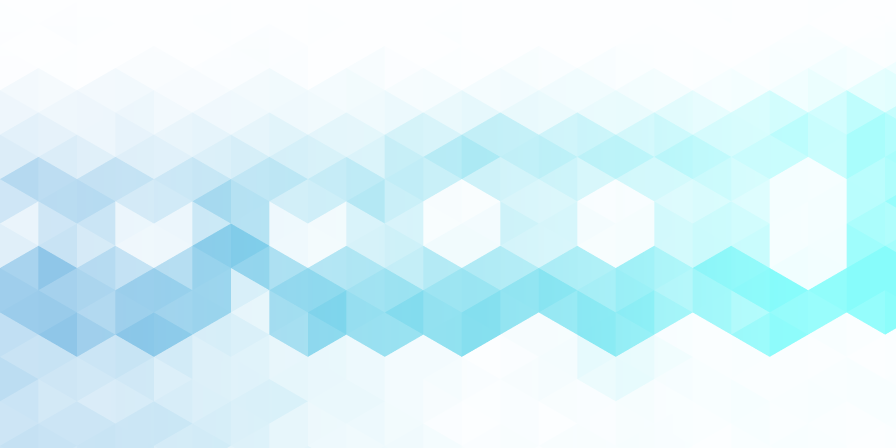
This background is drawn by a Shadertoy shader. Its source:

```glsl
// Pale triangle mosaic: two tinted bands cross a white field, blue to aqua.
// A skewed lattice finds each triangle; a smooth tint field is sampled once
// at its middle, varied by hashes, with hexagonal pockets left light.

const vec2 CELL = vec2(0.0859, 0.0992);   // column width, triangle side
const float LATTICE_SHIFT = 0.005;
const vec3 PAPER = vec3(0.992, 0.996, 1.0);
const vec3 BLUE  = vec3(0.53, 0.76, 0.905);
const vec3 SKY   = vec3(0.47, 0.86, 0.93);
const vec3 AQUA  = vec3(0.53, 0.99, 0.985);
const float LOWER_TINT = 0.50;
const float UPPER_TINT = 0.27;
const float LINK_TINT = 0.36;
const float POCKET_LIGHT = 0.78;
const float FACET_CONTRAST = 0.34;
const float ASPECT = 2.0;
const int POCKETS = 6;
const int AA = 3;

float hash(vec2 p) {
    vec3 q = fract(vec3(p.xyx) * 0.1031);
    q += dot(q, q.yzx + 33.33);
    return fract((q.x + q.y) * q.z);
}

float bump(float x, float center, float width) {
    float d = (x - center) / width;
    return exp(-d * d);
}

// Distance in lattice units; 1 is the hexagon around a vertex
float hexDistance(vec2 d) {
    d = abs(d);
    return max(d.x, d.y + 0.5 * d.x);
}

// Zigzag lower border of the strong band
float lowerEdge(float x) {
    float wave = 0.45 * cos(1.5708 * (x - 14.0)) * smoothstep(12.0, 14.0, x);
    return 2.3 + wave + 1.6 * bump(x, 6.2, 0.75)
         + 0.7 * bump(x, 0.0, 0.8) + 0.8 * bump(x, 23.5, 1.0);
}

// Light hexagons between the bands
float pockets(vec2 p) {
    float light = 0.0;
    for (int i = 0; i < POCKETS; i++) {
        float k = float(i);
        float last = step(4.5, k);
        vec2 center = vec2(4.0 * k + last, mix(4.7, 5.0, step(2.5, k)));
        vec2 d = (p - center) / vec2(1.0, 1.0 + 0.45 * last);
        light = max(light, 1.0 - smoothstep(0.85, 1.1, hexDistance(d)));
    }
    return light;
}

// Amount of tint at a lattice position
float tintField(vec2 p) {
    float edge = lowerEdge(p.x);
    float top = 3.75 + 1.1 * bump(p.x, 6.1, 1.0) + 0.4 * bump(p.x, 1.0, 0.9)
              + 0.3 * bump(p.x, 19.0, 0.9);
    float lower = 1.0 - smoothstep(top - 0.3, top + 0.9, p.y);

    float ridge = 5.65 + smoothstep(8.5, 12.0, p.x)
                + 0.5 * smoothstep(18.0, 21.0, p.x);
    float upper = bump(p.y, ridge, 0.62);
    float link = smoothstep(21.6, 22.6, p.x) * bump(p.y, 5.0, 1.8);

    float haze = 0.31 * (1.0 - smoothstep(5.2, 9.2, p.y));
    haze += 0.13 * smoothstep(19.0, 23.0, p.x) * (1.0 - smoothstep(7.0, 10.0, p.y));
    float bands = haze + LOWER_TINT * lower + UPPER_TINT * upper + LINK_TINT * link;
    bands *= 1.0 - POCKET_LIGHT * pockets(p) * mix(0.65, 1.0, smoothstep(0.0, 9.0, p.x));

    float foot = mix(0.42, 0.03, smoothstep(1.0, 13.5, p.x));
    foot += 0.17 * bump(p.x, 16.0, 1.2) * smoothstep(0.8, 1.8, p.y);
    return mix(foot, bands, step(edge, p.y));
}

vec3 mosaic(vec2 uv) {
    vec2 p = (uv - vec2(0.0, LATTICE_SHIFT)) / CELL;

    // Two slanted families make a rhombus; its upright splits it in two
    vec2 rhomb = floor(vec2(p.y + 0.5 * p.x, p.y - 0.5 * p.x));
    vec2 center = vec2(rhomb.x - rhomb.y, 0.5 * (rhomb.x + rhomb.y + 1.0));
    float side = p.x < center.x ? -1.0 : 1.0;
    vec2 middle = center + vec2(side / 3.0, 0.0);

    // Facets share a tone along rhombi, with a finer tone per triangle
    float column = floor(p.x);
    float rhombTone = 0.6 * hash(rhomb + 41.0)
                    + 0.4 * hash(vec2(column, rhomb.x) + 67.0);
    float facetTone = hash(rhomb * 2.0 + vec2(side, 0.0) + 90.0);
    float tone = 2.0 * mix(rhombTone, facetTone, 0.3) - 1.0;

    float tint = tintField(middle);
    tint = tint * (1.0 + FACET_CONTRAST * tone) + 0.03 * tone;
    tint *= 1.0 - smoothstep(0.86, 1.0, uv.y) * 0.6;

    float across = uv.x / ASPECT;
    vec3 hue = mix(BLUE, SKY, smoothstep(0.05, 0.55, across));
    hue = mix(hue, AQUA, smoothstep(0.5, 0.92, across));
    return mix(PAPER, hue, clamp(tint, 0.0, 1.0));
}

void mainImage(out vec4 fragColor, in vec2 fragCoord) {
    // Average a small grid of samples to smooth the edges
    vec3 color = vec3(0.0);
    for (int i = 0; i < AA * AA; i++) {
        vec2 jitter = (vec2(i % AA, i / AA) + 0.5) / float(AA) - 0.5;
        vec2 uv = (fragCoord + jitter) / iResolution.xy;
        color += mosaic(uv * vec2(ASPECT, 1.0));
    }
    fragColor = vec4(color / float(AA * AA), 1.0);
}
```
